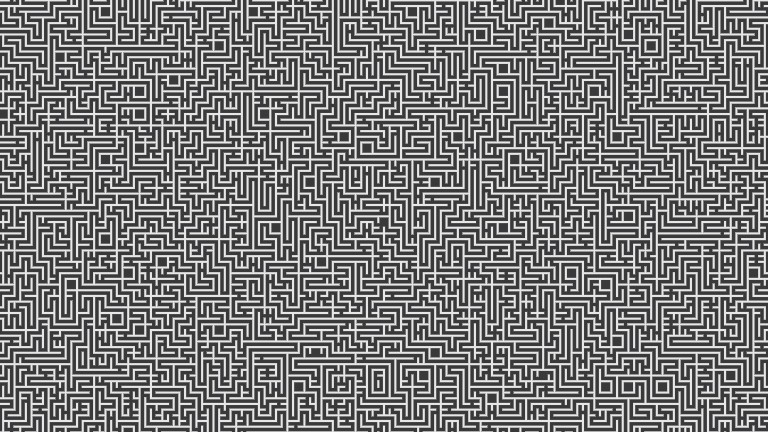
Reproduce this pattern procedurally as a WebGL 1 fragment shader.

```glsl
precision highp float;
// A dense maze of thin pale walls on charcoal, with a small open room at its heart.

uniform vec2 u_resolution;

const vec3 FLOOR_COLOR = vec3(0.222, 0.225, 0.235);
const vec3 WALL_COLOR = vec3(0.905, 0.905, 0.90);
const vec2 ROOM_CENTER = vec2(0.5, 0.486);  // share of the canvas
const float ROWS = 76.0;                    // corridors per canvas height
const float WALL_WIDTH = 0.375;             // share of a corridor pitch
const float HORIZONTAL_SHARE = 0.54;        // how often walls run sideways
const float STUB_RATE = 0.6;                // share of loose wall ends that turn off
const float EDGE_SOFTNESS = 1.05;           // edge ramp, in output samples

float hash(vec2 p) {
  vec3 q = fract(p.xyx * 0.1031);
  q += dot(q, q.yzx + 33.33);
  return fract((q.x + q.y) * q.z);
}

vec2 turnLeft(vec2 d) { return vec2(-d.y, d.x); }

vec2 randomHeading(vec2 node, float salt) {
  float side = hash(node + salt) < 0.5 ? -1.0 : 1.0;
  bool sideways = hash(node + salt + 57.0) < HORIZONTAL_SHARE;
  return sideways ? vec2(side, 0.0) : vec2(0.0, side);
}

// Every even node grows one wall; alternate nodes avoid pointing back at a neighbour.
vec2 growth(vec2 node) {
  vec2 d = randomHeading(node, 311.0);
  bool yields = mod(node.x + node.y, 4.0) > 1.0;
  if (yields && randomHeading(node + 2.0 * d, 311.0) == -d) d = turnLeft(d);
  return d;
}

bool linked(vec2 node, vec2 d) {
  return growth(node) == d || growth(node + 2.0 * d) == -d;
}

// Odd hubs carry the dual walls, which fill every gap the even walls leave.
bool hubWall(vec2 hub, vec2 d) {
  if (mod(hub.x, 2.0) < 0.5) return linked(hub, d);
  vec2 across = turnLeft(d);
  return !linked(hub + d - across, across);
}

// Tells whether a wall runs from a lattice node to its neighbour in direction d.
bool wallFrom(vec2 node, vec2 d) {
  bool between = mod(node.x + node.y, 2.0) > 0.5;
  vec2 hub = between ? node + d : node;
  vec2 heading = between ? -d : d;
  if (hub == vec2(0.0)) return false;  // the open room

  int degree = 0;
  vec2 probe = heading;
  for (int i = 0; i < 4; i++) {
    if (hubWall(hub, probe)) degree++;
    probe = turnLeft(probe);
  }
  // Some loose ends reattach elsewhere, which makes short stubs and dead ends.
  if (degree == 1 && hash(hub + 743.0) < STUB_RATE) {
    return heading == randomHeading(hub, 521.0);
  }
  return hubWall(hub, heading);
}

// Square-ended distance to the segment from the origin to d.
float segmentDistance(vec2 p, vec2 d) {
  float along = dot(p, d);
  float across = abs(dot(p, turnLeft(d)));
  return max(across, max(-along, along - 1.0));
}

void main() {
  vec2 p = (gl_FragCoord.xy - ROOM_CENTER * u_resolution) / u_resolution.y * ROWS;
  vec2 node = floor(p + 0.5);
  vec2 local = p - node;

  float nearest = 1.0;
  vec2 d = vec2(1.0, 0.0);
  for (int i = 0; i < 4; i++) {
    if (wallFrom(node, d)) nearest = min(nearest, segmentDistance(local, d));
    d = turnLeft(d);
  }

  float ramp = EDGE_SOFTNESS * ROWS / u_resolution.y;
  float coverage = clamp((0.5 * WALL_WIDTH - nearest) / ramp + 0.5, 0.0, 1.0);
  gl_FragColor = vec4(mix(FLOOR_COLOR, WALL_COLOR, coverage), 1.0);
}
```
